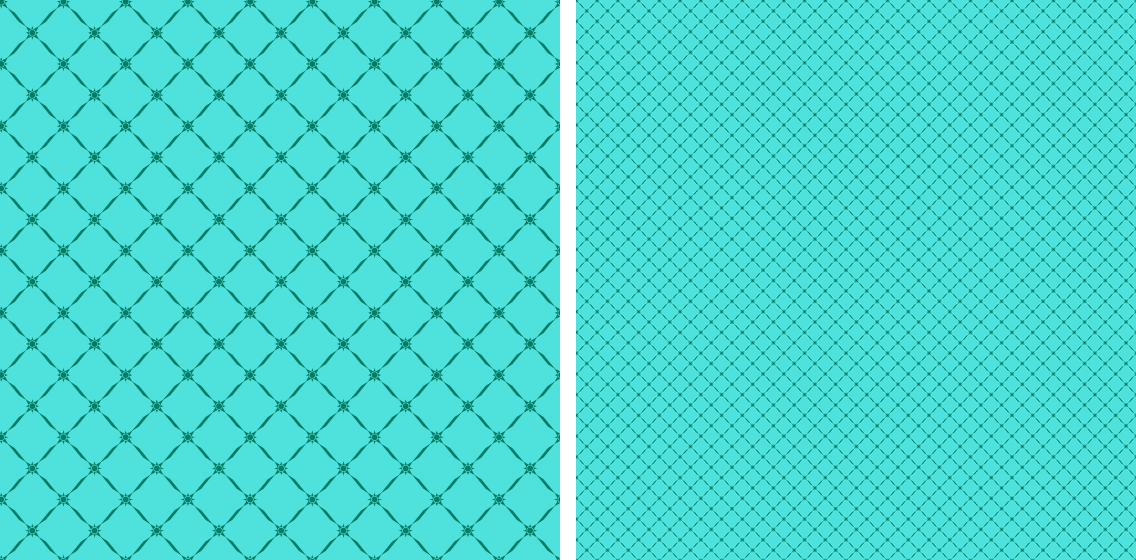
Left, the tile; right, the same tile 3 across and 3 down.
This pattern is drawn by a WebGL 2 fragment shader. Its source:

```glsl
#version 300 es
precision highp float;

uniform vec2 u_resolution;
out vec4 fragColor;

// Triangular ray along +x from the ring to its tip
float spike(vec2 p, float tip, float halfBase) {
    return abs(p.y) - halfBase * (tip - p.x) / (tip - 0.083);
}

// Slanted leaf along x: its two edges bulge at opposite ends
float leaf(vec2 p) {
    float along = p.y < 0.0 ? -p.x : p.x;
    float edge = 0.042 * min((along + 0.3) / 0.19, (0.3 - along) / 0.41);
    return abs(p.y) - edge;
}

// Eight-rayed star: central disc, thin gap, four long and four short rays
float star(vec2 p) {
    float radius = length(p);
    vec2 q = abs(p);
    q = vec2(max(q.x, q.y), min(q.x, q.y));
    vec2 diagonal = vec2(q.x + q.y, q.x - q.y) * 0.70711;
    float rays = min(spike(q, 0.215, 0.038), spike(diagonal, 0.146, 0.027));
    return min(radius - 0.067, max(rays, 0.081 - radius));
}

void main() {
    const float repeats = 9.0;
    vec2 cell = gl_FragCoord.xy / u_resolution * repeats - vec2(0.02, -0.028);

    // Turned grid with a star at every whole-number point
    vec2 grid = vec2(cell.x + cell.y, cell.x - cell.y);
    vec2 fromStar = fract(grid + 0.5) - 0.5;
    vec2 fromMiddle = fract(grid) - 0.5;

    float leaves = min(leaf(vec2(fromMiddle.x, fromStar.y)),
                       leaf(vec2(fromMiddle.y, fromStar.x)));
    float shape = min(star(fromStar), leaves);

    // Edge smoothing about one pixel wide
    float soft = 0.7 * repeats * 1.41421 / min(u_resolution.x, u_resolution.y);
    float ink = 1.0 - smoothstep(-soft, soft, shape);

    vec3 turquoise = vec3(0.31, 0.885, 0.865);
    vec3 deepGreen = vec3(0.01, 0.485, 0.39);
    fragColor = vec4(mix(turquoise, deepGreen, ink), 1.0);
}
```
